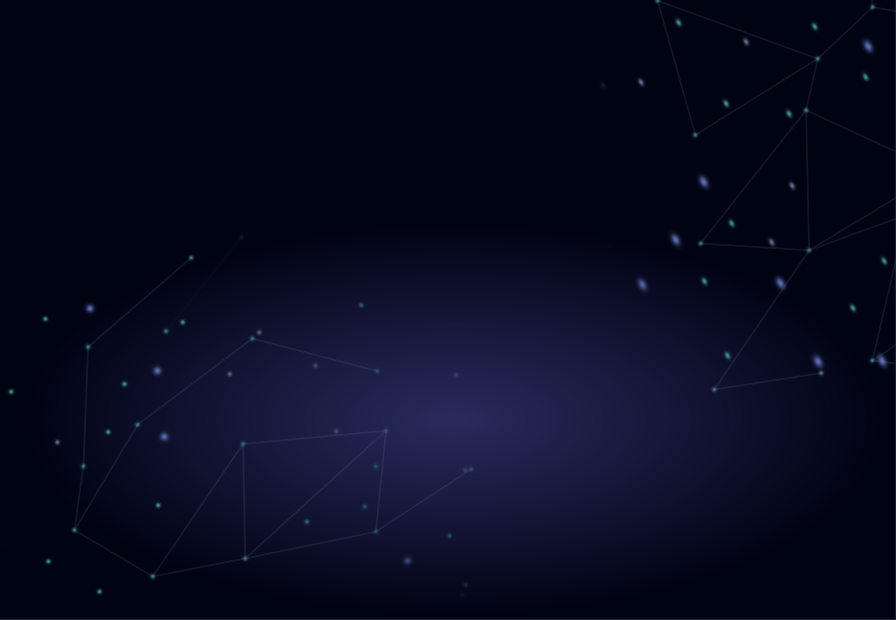
A WebGL 2 fragment shader for this background:

```glsl
#version 300 es
precision highp float;
// Night sky with a wide indigo glow low in the centre and two clusters of
// faint constellations. Stars and linked nodes sit on jittered grids, and
// a soft region mask keeps them at the lower left and the upper right.

uniform vec2 u_resolution;
out vec4 fragColor;

vec2 hash2(vec2 cell) {
  vec3 q = fract(cell.xyx * vec3(0.1031, 0.1030, 0.0973));
  q += dot(q, q.yzx + 33.33);
  return fract((q.xx + q.yz) * q.zy);
}

float segmentDistance(vec2 p, vec2 a, vec2 b) {
  vec2 ab = b - a;
  return length(p - a - ab * clamp(dot(p - a, ab) / dot(ab, ab), 0.0, 1.0));
}

// Lower left cluster, rounded off towards the glow
float leftRegion(vec2 p) {
  return 1.0 - smoothstep(0.95, 1.05, length((p - vec2(0.36, 0.25)) / vec2(0.46, 0.36)));
}

// Upper right cluster, bounded by a slightly slanted edge
float rightRegion(vec2 p) {
  return smoothstep(0.98, 1.03, p.x + 0.08 * (p.y - 0.6)) * smoothstep(0.31, 0.36, p.y);
}

float region(vec2 p) {
  return max(leftRegion(p), rightRegion(p));
}

// Stars and nodes dim where the glow is strongest
float visibility(vec2 p) {
  return region(p) * mix(0.4, 1.0, smoothstep(0.1, 0.5, length(p - vec2(0.73, 0.32))));
}

vec2 gridPoint(vec2 cell, float size) {
  return (cell + 0.12 + 0.76 * hash2(cell + 17.0)) * size;
}

// Round dots on the left, tilted ovals on the right
float starShape(vec2 d, float radius, float stretch) {
  vec2 axis = vec2(0.5, -0.866);
  vec2 q = vec2(dot(d, axis) / stretch, dot(d, vec2(-axis.y, axis.x)));
  return exp(-dot(q, q) / (radius * radius));
}

vec3 addStars(vec3 color, vec2 p) {
  const float size = 0.112;
  vec2 home = floor(p / size);
  for (int j = -1; j <= 1; j++) {
    for (int i = -1; i <= 1; i++) {
      vec2 cell = home + vec2(i, j);
      vec2 star = gridPoint(cell, size);
      vec2 kind = hash2(cell + 71.0);
      bool large = kind.x < 0.32;
      float stretch = mix(1.0, 1.6, step(0.95, star.x));
      float dot_ = starShape(p - star, large ? 0.0058 : 0.0036, stretch);
      vec3 tint = large ? vec3(0.42, 0.51, 0.82) : mix(vec3(0.28, 0.70, 0.66), vec3(0.45, 0.52, 0.66), step(0.7, kind.y));
      color = mix(color, tint, dot_ * visibility(star) * step(kind.y, 0.88) * 0.85);
    }
  }
  return color;
}

vec3 addConstellations(vec3 color, vec2 p, float pixel) {
  const float size = 0.172;
  vec2 home = floor(p / size);
  float lines = 0.0;
  float nodes = 0.0;
  for (int j = -1; j <= 1; j++) {
    for (int i = -1; i <= 1; i++) {
      vec2 cell = home + vec2(i, j);
      vec2 a = gridPoint(cell, size);
      // Links go to the right, upper and diagonal neighbours
      for (int k = 1; k <= 3; k++) {
        vec2 offset = vec2(k & 1, k >> 1);
        vec2 b = gridPoint(cell + offset, size);
        float linked = step(hash2(cell + 29.0 * float(k)).x, 0.46);
        float edge = 1.0 - smoothstep(0.0004, 0.0008 + pixel, segmentDistance(p, a, b));
        lines = max(lines, edge * linked * region(a) * region(b));
      }
      nodes = max(nodes, starShape(p - a, 0.0036, 1.0) * visibility(a));
    }
  }
  color = mix(color, vec3(0.42, 0.47, 0.62), lines * 0.16);
  return mix(color, vec3(0.34, 0.66, 0.68), nodes * 0.7);
}

void main() {
  vec2 uv = gl_FragCoord.xy / u_resolution;
  vec2 p = uv * vec2(1.446, 1.0);
  float pixel = 1.0 / u_resolution.y;

  // Sky and elliptical glow
  float glow = max(0.0, 1.0 - length((p - vec2(0.733, 0.323)) / vec2(0.70, 0.318)));
  vec3 color = mix(vec3(0.0, 0.010, 0.072), vec3(0.165, 0.165, 0.365), glow);

  color = addConstellations(color, p, pixel);
  color = addStars(color, p);

  // Thin pale rim along the bottom and right borders
  float rim = 1.0 - smoothstep(0.001, 0.003, min(p.y, 1.446 - p.x));
  color = mix(color, vec3(0.19, 0.20, 0.25), rim * 0.6);

  fragColor = vec4(color, 1.0);
}
```
